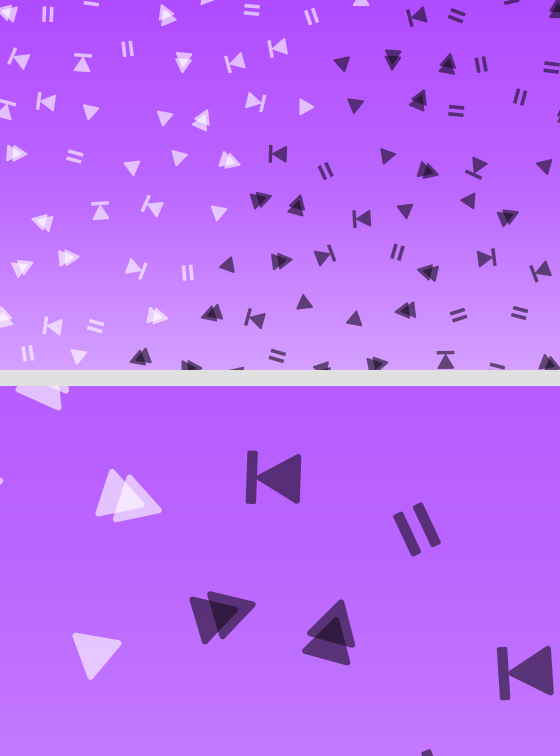
Top: the whole. Bottom: its middle third, enlarged.
Reproduce this pattern procedurally as a Shadertoy shader.

```glsl
// Lengths are fractions of the canvas height
const vec3 TOP_COLOR    = vec3(0.688, 0.294, 1.0);
const vec3 MIDDLE_COLOR = vec3(0.732, 0.400, 1.0);
const vec3 BOTTOM_COLOR = vec3(0.835, 0.625, 1.0);
const vec3 LIGHT_INK    = vec3(1.0);
const vec3 DARK_INK     = vec3(0.10, 0.05, 0.13);
const float INK_ALPHA   = 0.61;

const float CELL        = 0.139;   // grid spacing of the icons
const float JITTER      = 0.50;    // wander inside a cell, in cells
const float TILT        = 0.9;     // spread around the quarter turns
const float TRI_HALF    = 0.0196;  // half side of a triangle
const float TRI_ROUND   = 0.0028;
const float TRI_OFFSET  = 0.0083;  // half distance in a double triangle
const vec2  SKIP_BAR    = vec2(0.0240, 0.0047);
const vec2  PAUSE_BAR   = vec2(0.0207, 0.0049);
const float PAUSE_GAP   = 0.0098;  // half distance of the pause bars
const float BAR_ROUND   = 0.002;
const float LIGHT_LOW   = 0.36;    // light/dark border at the bottom
const float LIGHT_HIGH  = 0.93;    // and at the top
const float BORDER_MIX  = 0.22;
const float SEED        = 3.7;

float hash(vec2 p) {
    return fract(sin(dot(p + SEED, vec2(127.1, 311.7))) * 43758.5453);
}

// Rounded equilateral triangle pointing up, centroid at the origin
float triangle(vec2 p) {
    const float k = sqrt(3.0);
    p.x = abs(p.x) - TRI_HALF;
    p.y += TRI_HALF / k;
    if (p.x + k * p.y > 0.0) p = vec2(p.x - k * p.y, -k * p.x - p.y) * 0.5;
    p.x -= clamp(p.x, -2.0 * TRI_HALF, 0.0);
    return -length(p) * sign(p.y) - TRI_ROUND;
}

float bar(vec2 p, vec2 halfSize) {
    vec2 q = abs(p) - halfSize + BAR_ROUND;
    return length(max(q, 0.0)) + min(max(q.x, q.y), 0.0) - BAR_ROUND;
}

// Distances to the two layers of an icon
vec2 icon(vec2 p, float kind) {
    if (kind < 1.0) return vec2(triangle(p), 1.0);
    if (kind < 2.0) {
        p.y += 0.0056;
        vec2 shift = vec2(0.0, TRI_OFFSET);
        return vec2(triangle(p - shift), triangle(p + shift));
    }
    if (kind < 3.0) {
        return vec2(triangle(p + vec2(0.0, 0.0107)),
                    bar(p - vec2(0.0, 0.0192), SKIP_BAR));
    }
    vec2 gap = vec2(0.0, PAUSE_GAP);
    return vec2(bar(p - gap, PAUSE_BAR), bar(p + gap, PAUSE_BAR));
}

vec3 background(float y) {
    vec3 lower = mix(BOTTOM_COLOR, MIDDLE_COLOR, clamp(y * 2.0, 0.0, 1.0));
    return mix(lower, TOP_COLOR, clamp(y * 2.0 - 1.0, 0.0, 1.0));
}

void mainImage(out vec4 fragColor, in vec2 fragCoord) {
    vec2 uv = fragCoord / iResolution.y;
    vec3 color = background(uv.y);

    // Staggered grid with one icon per cell
    vec2 grid = uv / CELL + vec2(0.0, 0.4);
    float stagger = 0.5 * mod(floor(grid.y), 2.0);
    grid.x += stagger;
    vec2 id = floor(grid);
    vec2 wander = vec2(hash(id), hash(id + 17.3)) - 0.5;
    vec2 local = (fract(grid) - 0.5 - JITTER * wander) * CELL;
    vec2 center = uv - local;

    // Quarter turn plus a random tilt
    float angle = floor(hash(id + 31.9) * 4.0) * 1.5708
                + (hash(id + 47.1) - 0.5) * TILT;
    float c = cos(angle), s = sin(angle);
    local = mat2(c, -s, s, c) * local;

    // Kinds cycle along the rows with a random start for each row
    float kind = mod(id.x + floor(hash(vec2(id.y, 5.0)) * 4.0)
                     + floor(hash(id + 61.7) * 2.0), 4.0);
    vec2 dist = icon(local, kind);

    // Light icons on the upper left, dark ones on the lower right
    float border = mix(LIGHT_LOW, LIGHT_HIGH, center.y)
                 + (hash(id + 73.3) - 0.5) * BORDER_MIX;
    vec3 ink = center.x < border ? LIGHT_INK : DARK_INK;

    // Blend the layers one after the other so overlaps show
    vec2 cover = clamp(0.5 - dist * iResolution.y, 0.0, 1.0) * INK_ALPHA;
    color = mix(color, ink, cover.x);
    color = mix(color, ink, cover.y);
    fragColor = vec4(color, 1.0);
}
```
